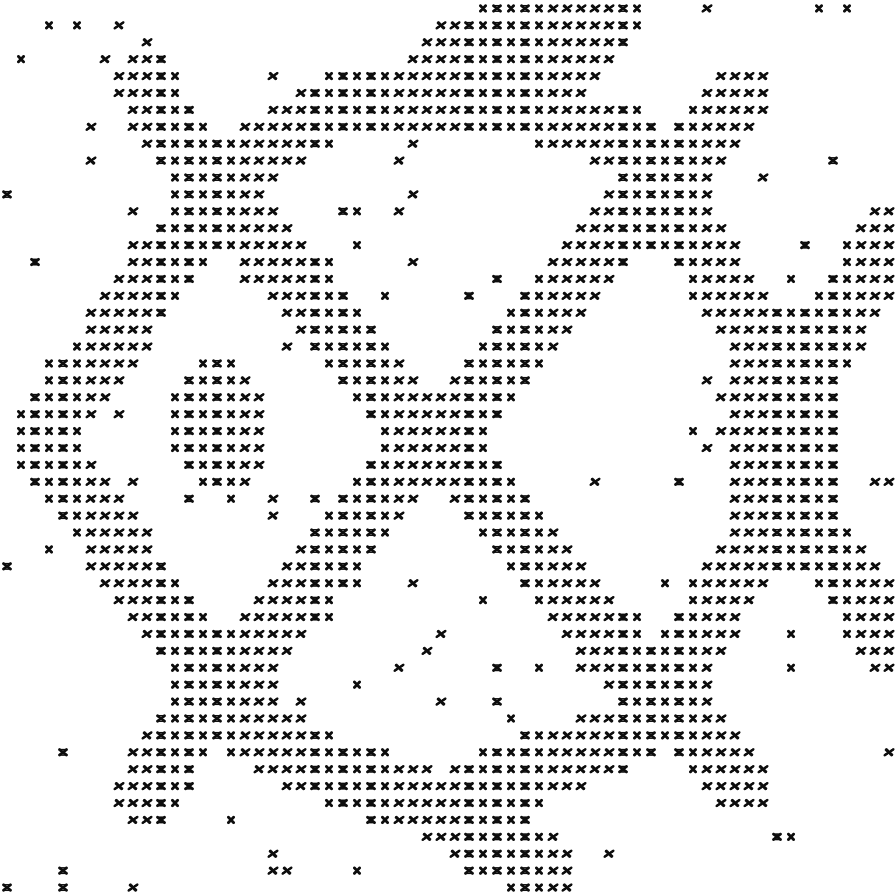
Write a WebGL 1 fragment shader that draws this pattern.

```glsl
precision highp float;
// Lattice of crossing bands and nodes, typeset as small bold crosses on white.
uniform vec2 u_resolution;

#define GRID vec2(64.0, 53.0)
#define MIRROR_Y 0.509
#define BAND 0.037
#define NODE 0.061
#define SCATTER 0.042
#define ARM vec2(0.0038, 0.0030)
#define STROKE 0.0016
#define SLANT 0.22
#define PAPER vec3(1.0)
#define INK vec3(0.05)

float hash(vec2 c) {
  return fract(sin(dot(c, vec2(12.71, 31.17))) * 4375.85);
}

float segment(vec2 p, vec2 a, vec2 b) {
  vec2 ab = b - a;
  return length(p - a - ab * clamp(dot(p - a, ab) / dot(ab, ab), 0.0, 1.0));
}

// Diamonds, nodes and tails, mirrored above and below the middle line
float lattice(vec2 p) {
  vec2 m = vec2(p.x, abs(p.y - MIRROR_Y));
  vec2 west = vec2(0.243, 0.276);
  vec2 east = vec2(0.742, 0.276);
  vec2 middle = vec2(0.484, 0.0);

  float d = segment(m, west, vec2(0.044, 0.0));
  d = min(d, segment(m, west, middle));
  d = min(d, segment(m, middle, east - vec2(0.014, 0.0)));
  d = min(d, segment(m, east, vec2(0.853, 0.100)));
  d = min(d, segment(m, west, vec2(0.159, 0.397)));
  d = min(d, segment(m, east, vec2(0.823, 0.387)));
  d = min(d, segment(m, vec2(0.911, 0.100), vec2(0.996, 0.230)));
  d -= BAND;

  float nodes = min(length(m - middle), min(length(m - west), length(m - east)));
  float spine = segment(m, vec2(0.875, 0.0), vec2(0.875, 0.085));
  return min(d, min(nodes, spine) - NODE);
}

// Branching arches along the top and bottom
float arches(vec2 p) {
  vec2 crown = vec2(0.367, 0.878);
  float top = segment(p, vec2(0.247, 0.805), crown);
  top = min(top, segment(p, crown, vec2(0.521, 0.889)));
  top = min(top, segment(p, vec2(0.560, 0.893), vec2(0.697, 0.844)));
  float plume = segment(p, vec2(0.514, 0.914), vec2(0.651, 0.982));

  vec2 bend = vec2(0.352, 0.147);
  vec2 fork = vec2(0.484, 0.102);
  float base = segment(p, vec2(0.247, 0.212), bend);
  base = min(base, segment(p, bend, fork));
  base = min(base, segment(p, fork, vec2(0.605, 0.026)));
  base = min(base, segment(p, vec2(0.534, 0.117), vec2(0.703, 0.182)));
  return min(min(top - BAND, base - 0.040), plume - 0.0625);
}

// Oval island inside the left diamond
float island(vec2 p) {
  return length((p - vec2(0.245, 0.526)) / vec2(0.055, 0.076)) - 1.0;
}

// Cross, narrow cross or hourglass, cycling every eleven columns
float glyph(vec2 q, float column) {
  float phase = mod(column, 11.0);
  bool upright = phase < 5.5;
  bool hourglass = phase < 4.5 && mod(phase, 2.0) < 0.5;
  vec2 arm = ARM;
  if (!upright) q.x -= SLANT * q.y;
  if (upright && !hourglass) arm.x *= 0.75;
  vec2 a = abs(q);
  float d = segment(a, vec2(0.0), arm);
  if (hourglass) d = min(d, segment(a, vec2(0.0, arm.y), arm) + 0.0007);
  return d - STROKE;
}

void main() {
  vec2 uv = gl_FragCoord.xy / u_resolution;
  vec2 cell = floor(uv * GRID);
  vec2 center = (cell + 0.5) / GRID;

  // Each cell is wholly on or off
  float shape = min(min(lattice(center), arches(center)), island(center));
  float lit = max(step(shape, 0.0), step(hash(cell), SCATTER));

  float pixel = 1.0 / min(u_resolution.x, u_resolution.y);
  float d = glyph(uv - center, cell.x);
  float ink = lit * (1.0 - smoothstep(-0.6 * pixel, 0.6 * pixel, d));
  gl_FragColor = vec4(mix(PAPER, INK, ink), 1.0);
}
```
